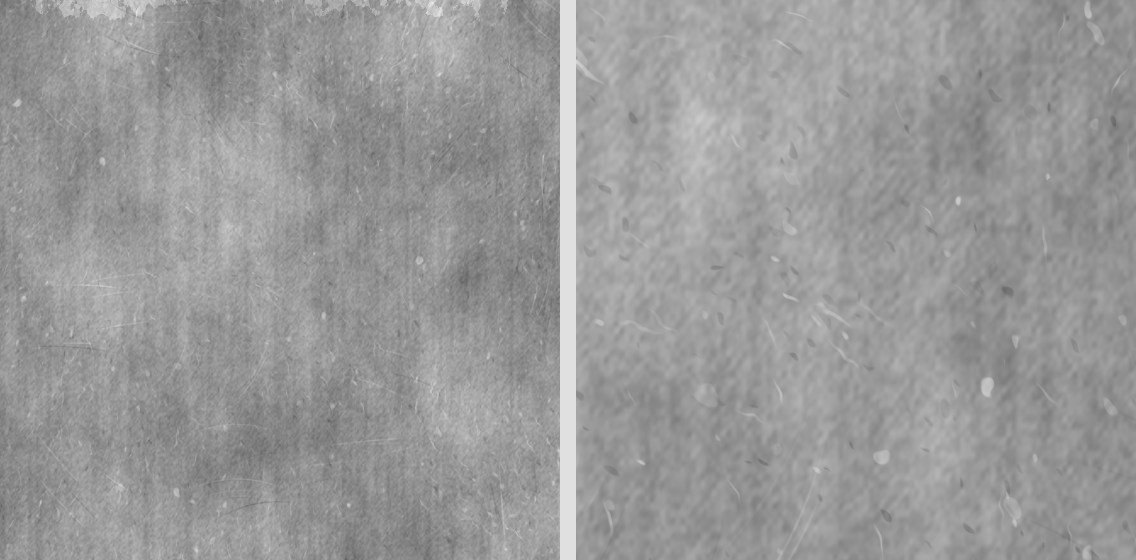
Left: the whole. Right: its middle third, enlarged.
Reproduce this texture procedurally as a WebGL 1 fragment shader.

```glsl
precision highp float;
// Worn grey metal: cloudy stains, vertical streaks, paint chips and fine curved scratches.
uniform vec2 u_resolution;

const float PI = 3.14159;
const float BASE_GREY = 0.586;

float hash(vec2 p, float seed) {
  vec3 q = fract(vec3(p.xyx) * 0.1031 + seed * 0.0973);
  q += dot(q, q.yzx + 33.33);
  return fract((q.x + q.y) * q.z);
}

mat2 rotation(float angle) {
  float c = cos(angle), s = sin(angle);
  return mat2(c, -s, s, c);
}

float noise(vec2 p, float seed) {
  vec2 i = floor(p), f = fract(p);
  f = f * f * (3.0 - 2.0 * f);
  float low = mix(hash(i, seed), hash(i + vec2(1.0, 0.0), seed), f.x);
  float high = mix(hash(i + vec2(0.0, 1.0), seed), hash(i + 1.0, seed), f.x);
  return mix(low, high, f.y);
}

float fbm(vec2 p, float seed) {
  float sum = 0.0, weight = 0.5, total = 0.0;
  for (int i = 0; i < 6; i++) {
    sum += weight * noise(p, seed + float(i));
    total += weight;
    weight *= 0.55;
    p = rotation(0.6) * p * 2.03 + 7.3;
  }
  return sum / total;
}

// Scattered ellipses, one per cell at most; size is the largest half length and width in cells.
float chips(vec2 p, float cells, vec2 size, float angle, float density, float pixel, float seed) {
  vec2 g = p * cells, home = floor(g);
  float blur = pixel * cells, cover = 0.0;
  for (int y = -1; y <= 1; y++) {
    for (int x = -1; x <= 1; x++) {
      vec2 id = home + vec2(float(x), float(y));
      vec2 centre = id + vec2(hash(id, seed), hash(id, seed + 1.0));
      float turn = angle + (hash(id, seed + 2.0) - 0.5) * 1.1;
      float grow = hash(id, seed + 3.0);
      vec2 radius = size * mix(0.35, 1.0, grow * grow);
      vec2 q = rotation(turn) * (g - centre);
      float d = (length(q / radius) - 1.0) * min(radius.x, radius.y);
      float present = step(hash(id, seed + 4.0), density);
      float strength = mix(0.35, 1.0, hash(id, seed + 5.0));
      cover = max(cover, present * strength * (1.0 - smoothstep(-blur, blur, d)));
    }
  }
  return cover;
}

// Bundles of nearly parallel arcs; positive is a bright scratch, negative a dark one.
float scratches(vec2 p, float cells, float pixel, float seed) {
  vec2 home = floor(p * cells);
  float sum = 0.0;
  for (int y = -1; y <= 1; y++) {
    for (int x = -1; x <= 1; x++) {
      vec2 id = home + vec2(float(x), float(y));
      vec2 centre = (id + 0.2 + 0.6 * vec2(hash(id, seed), hash(id, seed + 1.0))) / cells;
      float angle = PI * hash(id, seed + 2.0);
      float bend = (hash(id, seed + 3.0) - 0.5) * 5.0;
      for (int k = 0; k < 8; k++) {
        float s = seed + 4.0 + float(k) * 5.0;
        vec2 shift = (vec2(hash(id, s), hash(id, s + 1.0)) - 0.5) * vec2(0.12, 0.15);
        float tilt = angle + (hash(id, s + 2.0) - 0.5) * 0.35;
        vec2 q = rotation(tilt) * (p - centre) - shift;
        float reach = mix(0.03, 0.11, hash(id, s + 3.0));
        float d = abs(q.y - bend * q.x * q.x);
        float line = 1.0 - smoothstep(0.0003, 0.0006 + pixel, d);
        float fade = 1.0 - smoothstep(0.3 * reach, reach, abs(q.x));
        float tone = hash(id, s + 4.0) * 2.0 - 0.9;
        sum += line * fade * tone;
      }
    }
  }
  return clamp(sum, -1.0, 1.0);
}

// Flaking bright paint that hangs from the top edge.
float peeledEdge(vec2 p) {
  float gate = noise(vec2(p.x * 5.0, 0.5), 91.0) - 0.5;
  float flake = fbm(p * vec2(60.0, 45.0), 92.0) + 0.5 * gate - 7.0 * (1.0 - p.y);
  return smoothstep(0.48, 0.53, flake);
}

void main() {
  vec2 p = gl_FragCoord.xy / u_resolution.y;
  float pixel = 1.0 / u_resolution.y;

  // Stains and brushed surface
  float grey = BASE_GREY + 0.36 * (fbm(p * vec2(5.2, 4.4), 3.0) - 0.5);
  grey += 0.10 * (fbm(p * vec2(34.0, 24.0), 12.0) - 0.5);
  grey += 0.05 * (noise(p * vec2(150.0, 7.0), 20.0) - 0.5);
  grey += 0.04 * (noise(p * vec2(42.0, 3.0), 21.0) - 0.5);
  grey += 0.06 * (noise(rotation(0.9) * p * vec2(130.0, 330.0), 22.0) - 0.5);
  grey += 0.07 * (noise(p * vec2(330.0, 230.0), 23.0) - 0.5);

  // Wear gathers in patches and follows a slowly turning direction
  float wear = smoothstep(0.25, 0.75, noise(p * 6.0, 30.0));
  float angle = PI * 0.5 + 2.2 * (noise(p * 2.5, 31.0) - 0.5);
  vec2 rough = p + 0.004 * (vec2(noise(p * 150.0, 32.0), noise(p * 150.0, 33.0)) - 0.5);

  grey += 0.10 * scratches(p, 3.6, pixel, 40.0) * (0.4 + 0.6 * noise(p * 70.0, 34.0));
  grey -= 0.10 * chips(rough, 52.0, vec2(0.32, 0.13), angle, 0.15 + 0.35 * wear, pixel, 100.0);
  grey += 0.15 * chips(rough, 46.0, vec2(0.30, 0.14), angle, 0.06 + 0.24 * wear, pixel, 110.0);
  grey += 0.14 * chips(rough, 34.0, vec2(0.42, 0.045), angle, 0.12 + 0.40 * wear, pixel, 120.0);
  grey += 0.16 * chips(rough, 17.0, vec2(0.15, 0.10), angle, 0.16, pixel, 130.0);
  grey += 0.12 * peeledEdge(p);

  gl_FragColor = vec4(vec3(clamp(grey, 0.0, 1.0)), 1.0);
}
```
